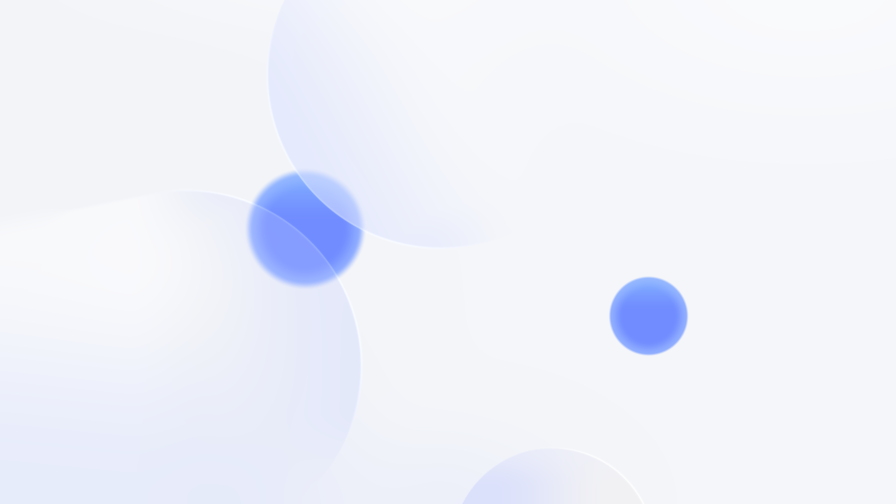
Write a Shadertoy shader that draws this background.

```glsl
// Pale airy backdrop with translucent lavender discs and two soft blue balls.

// Coverage of a disc whose rim is blurred over the given width.
float disc(vec2 p, vec2 center, float radius, float blur) {
    return 1.0 - smoothstep(-blur, blur, length(p - center) - radius);
}

// Thin bright line along a circle.
float rim(vec2 p, vec2 center, float radius, float width) {
    float d = (length(p - center) - radius) / width;
    return exp(-d * d);
}

// Round glow that fades with distance.
float glow(vec2 p, vec2 center, vec2 size) {
    vec2 q = (p - center) / size;
    return exp(-dot(q, q));
}

// Blue ball, deep in the middle and paler towards its rim and top.
vec3 paintBall(vec3 col, vec2 p, vec2 center, float radius, float blur) {
    vec2 q = (p - center) / radius;
    vec3 blue = mix(vec3(0.44, 0.55, 1.0), vec3(0.50, 0.67, 1.0), smoothstep(0.1, 1.0, q.y));
    blue = mix(blue, vec3(0.62, 0.74, 1.0), 0.7 * smoothstep(0.65, 1.0, length(q)));
    return mix(col, blue, disc(p, center, radius, blur));
}

void mainImage(out vec4 fragColor, in vec2 fragCoord) {
    vec2 p = fragCoord / iResolution.y;
    float px = 1.0 / iResolution.y;
    float soft = max(px, 0.002);

    // Backdrop: cool grey, whiter at the top right, lavender at the lower left
    vec3 white = vec3(0.982, 0.984, 0.992);
    vec3 lavender = vec3(0.895, 0.915, 0.982);
    vec3 col = mix(vec3(0.950, 0.955, 0.968), vec3(0.957, 0.963, 0.976), smoothstep(0.3, 1.0, p.x));
    col = mix(col, white, 0.8 * glow(p, vec2(1.60, 1.02), vec2(0.55, 0.28)));
    col = mix(col, white, 0.5 * glow(p, vec2(0.60, 1.05), vec2(0.45, 0.12)));

    // Pale sheet with a gently sloping upper edge
    float sheetBlur = mix(0.03, 0.005, smoothstep(0.08, 0.15, p.x));
    float sheet = 1.0 - smoothstep(-sheetBlur, sheetBlur, p.y - 0.555 - 0.2 * p.x);
    sheet *= 1.0 - smoothstep(0.25, 0.42, p.x);
    col = mix(col, white, 0.7 * sheet);
    float lowerLeft = (1.0 - smoothstep(0.05, 0.52, p.y + 0.1 * p.x)) * (1.0 - smoothstep(0.45, 0.85, p.x));
    col = mix(col, lavender, 0.85 * lowerLeft);
    col = mix(col, lavender, 0.45 * glow(p, vec2(0.88, 0.0), vec2(0.22, 0.14)));

    // Balls
    col = paintBall(col, p, vec2(0.606, 0.546), 0.113, 0.009);
    col = paintBall(col, p, vec2(1.287, 0.373), 0.077, max(px, 0.003));

    // Upper glass disc, tinted along its lower left side
    vec2 upper = vec2(0.873, 0.850);
    vec2 q = (p - upper) / 0.343;
    float tint = smoothstep(-0.15, 1.0, dot(q, normalize(vec2(-1.0, -0.55))));
    tint = max(tint, 0.8 * smoothstep(0.5, 1.0, -q.y) * (1.0 - smoothstep(-0.1, 0.55, q.x)));
    float cover = disc(p, upper, 0.343, soft);
    col = mix(col, vec3(0.855, 0.885, 1.0), 0.58 * tint * cover);
    col = mix(col, white, 0.4 * cover * (1.0 - tint) * (1.0 - smoothstep(-0.2, 0.9, q.x)));
    float lit = smoothstep(0.35, 0.95, dot(q, vec2(-0.75, -0.66)));
    col += 0.05 * lit * rim(p, upper, 0.342, soft);

    // Left glass disc, tinted along its upper right side
    vec2 left = vec2(0.370, 0.275);
    q = (p - left) / 0.348;
    tint = smoothstep(0.05, 1.0, dot(q, normalize(vec2(1.0, 0.35))));
    tint = max(tint, 0.65 * smoothstep(0.6, 1.05, length(q)) * smoothstep(-0.35, 0.25, q.x) * step(0.0, q.y));
    tint *= smoothstep(-0.85, -0.25, q.y);
    cover = disc(p, left, 0.348, soft);
    col = mix(col, vec3(0.74, 0.79, 1.0), 0.27 * tint * cover);
    col = mix(col, white, 0.35 * cover * glow(q, vec2(-0.2, 0.6), vec2(0.5, 0.35)));
    lit = smoothstep(0.4, 0.95, dot(q, vec2(0.8, 0.6)));
    col += 0.06 * lit * rim(p, left, 0.347, soft);

    // Lower disc: lavender on the left, warm grey on the right, bright rim
    vec2 lower = vec2(1.097, -0.090);
    q = (p - lower) / 0.201;
    vec3 fill = mix(vec3(0.855, 0.875, 0.985), vec3(0.945, 0.945, 0.955), smoothstep(-0.6, 0.6, q.x));
    fill = mix(fill, vec3(0.935, 0.94, 0.975), 0.6 * smoothstep(0.6, 1.0, q.y));
    col = mix(col, fill, 0.9 * disc(p, lower, 0.201, soft));
    col = mix(col, vec3(1.0), 0.8 * smoothstep(-0.3, 0.5, q.x) * rim(p, lower, 0.201, soft));

    fragColor = vec4(clamp(col, 0.0, 1.0), 1.0);
}
```
